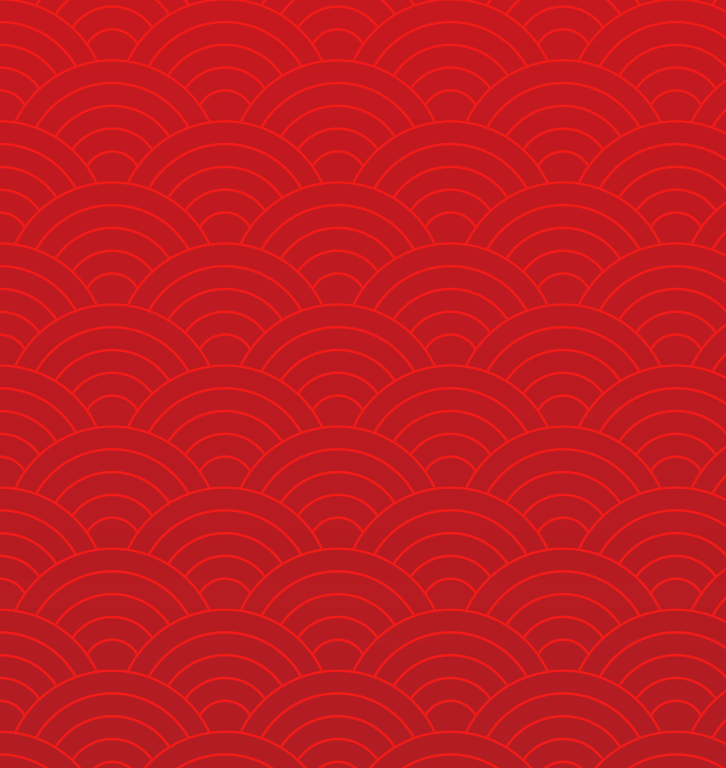
Reproduce this pattern procedurally as a WebGL 2 fragment shader.

```glsl
#version 300 es
precision highp float;
// Overlapping wave scales: staggered rows of discs, each holding five arcs.
// Rows are painted from back (top) to front (bottom), so every disc hides
// part of the row behind it; a soft vertical gradient tints the ground.

uniform vec2 u_resolution;
out vec4 outColor;

const float TILE = 0.2936;         // disc spacing, in canvas heights
const vec3 GROUND_TOP = vec3(0.775, 0.095, 0.122);
const vec3 GROUND_BOTTOM = vec3(0.695, 0.112, 0.138);
const vec3 LINE_COLOR = vec3(0.945, 0.105, 0.095);

// The lengths below are in units of the disc spacing.
const float ROW_STEP = 0.2707;     // drop from one row to the next
const vec2 ORIGIN = vec2(-0.002, -0.0035);
const float DISC_RADIUS = 0.476;
const float RADIUS_STEP = 0.0873;  // each arc is smaller by this
const float CREST_STEP = 0.1011;   // and its crest lower by this
const float LINE_WIDTH = 0.0112;
const int ARCS = 5;

// Coverage of the region where the signed distance is negative.
float coverage(float signedDistance, float pixel) {
  return clamp(0.5 - signedDistance / pixel, 0.0, 1.0);
}

// Signed distance to a circle whose crest lies at depth "crest" (y down).
float circleDistance(vec2 p, float crest, float radius) {
  return length(p - vec2(0.0, crest + radius)) - radius;
}

// Line amount of the arcs inside one disc, p measured from its crest.
float arcLines(vec2 p, float pixel) {
  float lines = 0.0;
  for (int i = 0; i < ARCS; i++) {
    float k = float(i);
    float d = circleDistance(p, k * CREST_STEP, DISC_RADIUS - k * RADIUS_STEP);
    lines = max(lines, coverage(abs(d) - 0.5 * LINE_WIDTH, pixel));
  }
  return lines;
}

// Position relative to the nearest disc crest in a given row.
vec2 discLocal(vec2 p, float row) {
  float x = p.x - 0.5 * mod(row, 2.0);
  return vec2(fract(x + 0.5) - 0.5, p.y - row * ROW_STEP);
}

// Line amount of all rows that can reach this point, back to front.
float waveScales(vec2 p, float pixel) {
  float baseRow = floor(p.y / ROW_STEP);
  float ink = 0.0;
  for (int i = -2; i <= 1; i++) {
    vec2 q = discLocal(p, baseRow + float(i));
    float rim = circleDistance(q, 0.0, DISC_RADIUS) - 0.5 * LINE_WIDTH;
    ink = mix(ink, arcLines(q, pixel), coverage(rim, pixel));
  }
  return ink;
}

void main() {
  vec2 uv = gl_FragCoord.xy / u_resolution.y;
  float pixel = 1.0 / (u_resolution.y * TILE);

  // Tile space runs downward from the top edge.
  vec2 p = vec2(uv.x, 1.0 - uv.y) / TILE - ORIGIN;

  vec3 ground = mix(GROUND_BOTTOM, GROUND_TOP, uv.y);
  outColor = vec4(mix(ground, LINE_COLOR, waveScales(p, pixel)), 1.0);
}
```
